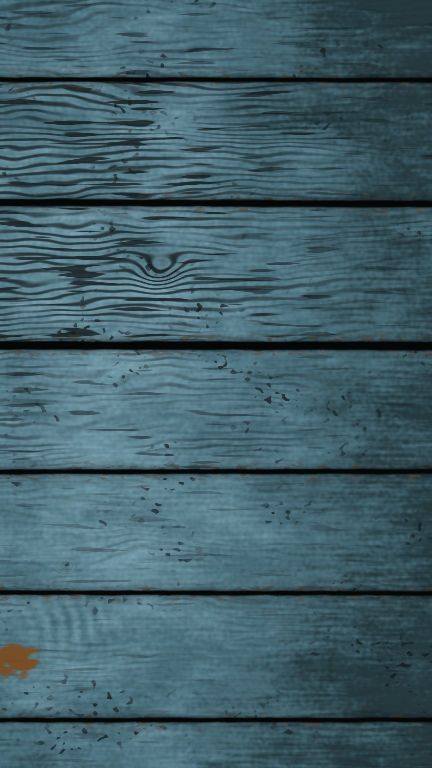
This texture is drawn by a WebGL 1 fragment shader. Its source:

```glsl
precision highp float;
// Weathered blue planks laid across the canvas, split by six uneven dark gaps.
// Each plank shifts its own gradient noise for grain, cracks, pits and mottling;
// side light, knots, chipped edges and a patch of rust are layered on top.
uniform vec2 u_resolution;

const vec3 SHADE = vec3(0.14, 0.225, 0.245);
const vec3 BODY  = vec3(0.285, 0.432, 0.482);
const vec3 PALE  = vec3(0.49, 0.645, 0.705);
const vec3 CRACK = vec3(0.075, 0.105, 0.115);
const vec3 GAP   = vec3(0.018, 0.022, 0.025);
const vec3 WOOD  = vec3(0.30, 0.27, 0.23);
const vec3 RUST  = vec3(0.48, 0.29, 0.12);

const float GAP_COUNT   = 6.0;
const float FIRST_GAP   = 0.0625;  // height of the lowest gap
const float GAP_WIDTH   = 0.0027;  // half width of a narrow gap
const float RING_COUNT  = 105.0;   // grain lines per canvas height
const float MOTTLE      = 0.42;
const float FIBRE       = 0.16;
const vec3 KNOT_WIDE  = vec3(0.439, 0.475, 0.024);  // x, y, radius
const vec3 KNOT_DARK  = vec3(0.208, 0.648, 0.020);
const vec3 KNOT_SMALL = vec3(0.087, 0.263, 0.008);
const vec2 RUST_SPOT  = vec2(0.018, 0.140);

vec2 hash2(vec2 p) {
  vec3 q = fract(p.xyx * vec3(0.1031, 0.1030, 0.0973));
  q += dot(q, q.yzx + 33.33);
  return fract((q.xx + q.yz) * q.zy);
}

float corner(vec2 cell, vec2 f, vec2 o) {
  return dot(hash2(cell + o) * 2.0 - 1.0, f - o);
}

// Gradient noise, roughly -0.7 to 0.7
float noise(vec2 p) {
  vec2 c = floor(p), f = fract(p);
  vec2 w = f * f * f * (f * (f * 6.0 - 15.0) + 10.0);
  float low  = mix(corner(c, f, vec2(0.0)), corner(c, f, vec2(1.0, 0.0)), w.x);
  float high = mix(corner(c, f, vec2(0.0, 1.0)), corner(c, f, vec2(1.0)), w.x);
  return 1.4 * mix(low, high, w.y);
}

float fbm(vec2 p) {
  float sum = 0.0, amp = 0.6;
  for (int i = 0; i < 4; i++) {
    sum += amp * noise(p);
    p = p * 2.03 + 17.3;
    amp *= 0.5;
  }
  return sum;
}

float bump(float x, float sharpness) { return exp(-x * x * sharpness); }

float spot(vec2 p, vec3 knot) {
  vec2 d = (p - knot.xy) / knot.z;
  return exp(-dot(d, d * vec2(0.5, 1.0)));
}

// Uneven gap spacing: the middle gaps sit lower, the fifth one higher
float gapHeight(float i, float x) {
  float shift = 0.009 * bump(i - 4.0, 3.0) - 0.0145 * bump(i - 2.65, 0.9);
  float tilt = (hash2(vec2(i, 4.0)).x - 0.7) * 0.006 * (x - 0.28);
  return FIRST_GAP + i / GAP_COUNT + shift + tilt;
}

void main() {
  vec2 uv = gl_FragCoord.xy / u_resolution;
  vec2 p = gl_FragCoord.xy / u_resolution.y;
  float px = 1.0 / u_resolution.y;

  // Plank index and distances to the gap edges
  float plank = 0.0, below = 1.0, above = 1.0;
  for (float i = 0.0; i < GAP_COUNT; i++) {
    float d = p.y - gapHeight(i, p.x);
    float halfWidth = GAP_WIDTH + 0.003 * bump(i - 3.3, 1.5);
    halfWidth += 0.0013 * fbm(vec2(p.x * 25.0, i * 9.7 + step(0.0, d) * 4.3));
    plank += step(0.0, d);
    if (d > 0.0) below = min(below, d - halfWidth);
    else above = min(above, -d - halfWidth);
  }
  float edge = min(below, above);
  vec2 s = p + plank * vec2(7.31, 3.17);

  // Side light, fading to the right and towards the ends
  float tone = 0.70 - 0.60 * smoothstep(0.30, 1.08, uv.x);
  tone -= 0.10 * (1.0 - smoothstep(0.0, 0.15, uv.x));
  tone -= 0.26 * pow(abs(uv.y - 0.52) * 2.0, 3.0);
  tone += 0.10 * (hash2(vec2(plank, 8.0)).y - 0.5);

  // Paint mottling and fine fibres
  float cloud = fbm(s * vec2(7.0, 15.0));
  tone += MOTTLE * cloud + 0.16 * fbm(s * vec2(45.0, 70.0));
  tone += FIBRE * noise(s * vec2(16.0, 210.0)) + 0.12 * noise(s * 160.0);

  // Curved grain, strongest on the left of the upper planks
  float knots = spot(p, KNOT_WIDE) + spot(p, KNOT_DARK) + spot(p, KNOT_SMALL);
  float bare = bump(plank - 4.5, 0.4) * (1.0 - 0.75 * smoothstep(0.3, 0.95, uv.x));
  float rings = p.y * RING_COUNT + 4.5 * fbm(s * vec2(3.0, 8.0)) + 3.0 * knots;
  float line = 1.0 - smoothstep(0.06, 0.30, abs(fract(rings) - 0.5));
  float patchy = smoothstep(-0.15, 0.45, fbm(s * vec2(6.0, 18.0) + 5.0) + 0.35 * bare);
  float grain = line * patchy * (0.18 + 0.62 * bare + 0.25 * min(knots, 1.0));
  float split = smoothstep(0.38, 0.52, noise(s * vec2(13.0, 150.0)) + 0.10 * bare);

  // Cross ripples on the second plank from the bottom
  float ripple = sin(p.x * 330.0 + 900.0 * (p.y - 0.18) * (p.y - 0.1) + 5.0 * cloud);
  tone += 0.15 * ripple * spot(p, vec3(0.09, 0.187, 0.035)) * step(abs(plank - 1.0), 0.5);

  vec3 color = mix(SHADE, BODY, smoothstep(-0.08, 0.46, tone));
  color = mix(color, PALE, clamp((tone - 0.42) / 0.58, 0.0, 1.0));
  color = mix(color, CRACK, clamp(grain + 0.65 * split * (0.3 + bare), 0.0, 0.85));

  // Pits, knot stains and rust
  float wear = smoothstep(0.0, 0.4, fbm(s * vec2(9.0, 14.0) + 31.0) + 0.3 * knots);
  float pits = smoothstep(0.28, 0.46, noise(s * vec2(105.0, 140.0)));
  color = mix(color, CRACK, 0.75 * pits * wear);
  color = mix(color, CRACK, 0.28 * min(knots, 1.0) * (0.6 + fbm(p * 80.0)));
  float rust = spot(p, vec3(RUST_SPOT, 0.024)) + 0.9 * fbm(p * vec2(38.0, 75.0)) - 0.28;
  rust *= spot(p, vec3(RUST_SPOT, 0.045));
  color = mix(color, RUST, 0.9 * smoothstep(0.05, 0.35, rust));

  // Chipped and shaded plank edges, then the gaps
  float chips = fbm(s * vec2(55.0, 130.0)) + 0.30 * fbm(s * vec2(9.0, 3.0));
  color = mix(color, WOOD, 0.7 * smoothstep(0.05, 0.3, chips) * bump(edge, 14000.0));
  color += 0.09 * smoothstep(-0.2, 0.3, chips) * bump(above - 0.003, 250000.0);
  color *= 1.0 - 0.45 * exp(-max(edge, 0.0) * 280.0);
  color = mix(GAP, color, smoothstep(-px, px, edge));

  gl_FragColor = vec4(clamp(color, 0.0, 1.0), 1.0);
}
```
